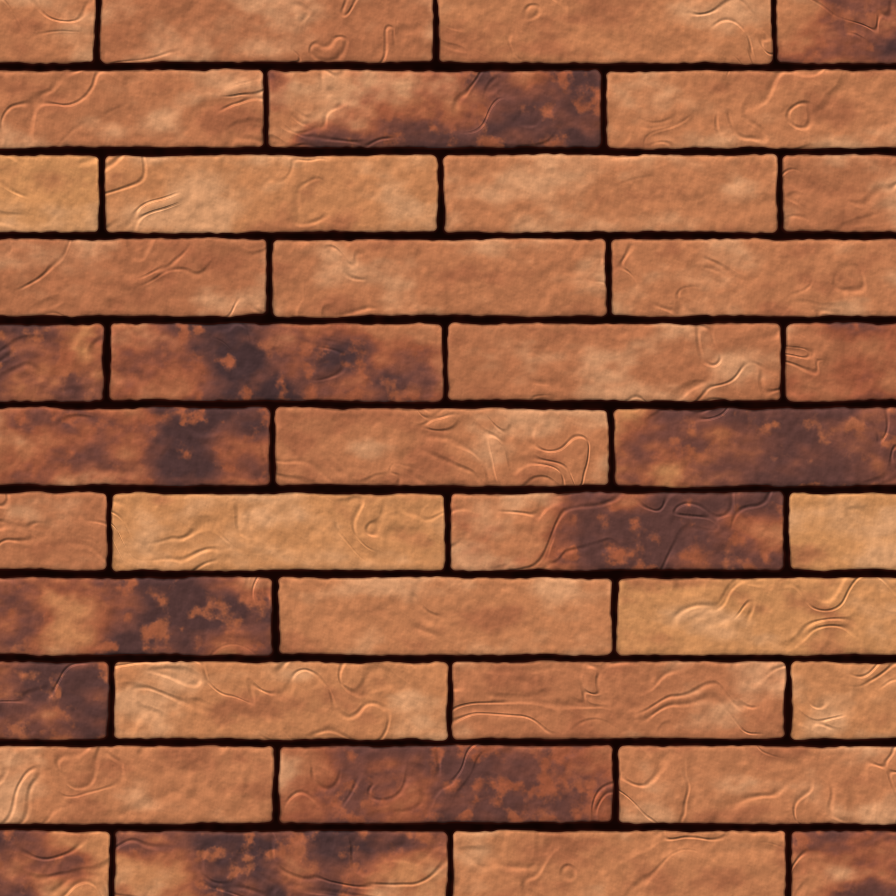
A WebGL 2 fragment shader for this texture:

```glsl
#version 300 es
precision highp float;
// Running-bond wall of long hand-formed clay bricks with narrow, nearly black joints.
// Each brick is a rounded box with a ragged edge, lit over a height field of creases
// and grain; hashed values choose its clay tint and whether it carries a kiln burn.

uniform vec2 u_resolution;
out vec4 fragColor;

#define PITCH vec2(0.3776, 0.0943)  // brick plus joint
#define JOINT vec2(0.0060, 0.0082)  // joint widths
#define ORIGIN vec2(0.125, -0.0175) // corner of the lowest course
#define STAGGER 0.184               // shift of odd courses
#define DRIFT 0.00016               // leftward creep of upper courses
#define CORNER 0.006                // corner radius
#define RAGGED 0.0032               // edge roughness
#define RELIEF 0.62                 // strength of surface lighting
#define BURNT_SHARE 0.36            // share of bricks with burn marks

const vec3 JOINT_DARK = vec3(0.075, 0.018, 0.010);
const vec3 CLAY   = vec3(0.73, 0.465, 0.31);
const vec3 OCHRE  = vec3(0.80, 0.56, 0.35);
const vec3 CREAM  = vec3(0.85, 0.63, 0.46);
const vec3 RUST   = vec3(0.60, 0.35, 0.24);
const vec3 PLUM   = vec3(0.43, 0.26, 0.22);
const vec3 SOOT   = vec3(0.27, 0.19, 0.19);

float hash(vec2 p) {
  vec3 q = fract(p.xyx * 0.1031);
  q += dot(q, q.yzx + 33.33);
  return fract((q.x + q.y) * q.z);
}

float noise(vec2 p) {
  vec2 cell = floor(p), f = fract(p);
  f = f * f * (3.0 - 2.0 * f);
  float low = mix(hash(cell), hash(cell + vec2(1, 0)), f.x);
  float high = mix(hash(cell + vec2(0, 1)), hash(cell + vec2(1, 1)), f.x);
  return mix(low, high, f.y);
}

float fbm(vec2 p) {
  float sum = 0.0, amplitude = 0.533;
  for (int i = 0; i < 4; i++) {
    sum += amplitude * noise(p);
    p = mat2(1.6, 1.2, -1.2, 1.6) * p + 7.3;
    amplitude *= 0.5;
  }
  return sum;
}

float roundBox(vec2 p, vec2 halfSize, float radius) {
  vec2 d = abs(p) - halfSize + radius;
  return length(max(d, 0.0)) + min(max(d.x, d.y), 0.0) - radius;
}

// Height of the clay: slanted folds, patchy creases and sandy grain
float relief(vec2 p, float slant) {
  vec2 along = mat2(cos(slant), sin(slant), -sin(slant), cos(slant)) * p;
  vec2 warp = vec2(noise(p * 19.0), noise(p * 23.0 + 31.0));
  float fold = noise(along * vec2(12.0, 46.0) + warp * 3.0);
  float crease = 1.0 - smoothstep(0.0, 0.15, abs(fold - 0.5));
  float patches = smoothstep(0.38, 0.68, noise(p * 17.0 + 5.0));
  return 0.8 * fold - 0.55 * crease * patches + 0.5 * fbm(p * 105.0);
}

void main() {
  vec2 p = gl_FragCoord.xy / u_resolution.y;
  float pixel = 1.0 / u_resolution.y;

  // Course, brick and position within the brick
  float row = floor((p.y - ORIGIN.y) / PITCH.y);
  float shift = ORIGIN.x + STAGGER * mod(row, 2.0) - DRIFT * row * row;
  vec2 grid = (p - vec2(shift, ORIGIN.y)) / PITCH;
  vec2 id = floor(grid);
  vec2 local = (grid - id - 0.5) * PITCH;
  vec2 key = id + 20.0;
  float tint = hash(key), burnPick = hash(key + 47.0);
  float mood = hash(key + 91.0), place = hash(key + 133.0);
  vec2 q = local + vec2(tint, mood) * 9.0 + 1.0;

  // Slightly crooked outline
  vec2 bent = local + vec2(0.0, (mood - 0.5) * 0.008 * local.x);
  bent += (vec2(place, tint) - 0.5) * 0.0015;
  float ragged = (noise(q * 34.0) - 0.5) + 0.5 * (noise(q * 130.0) - 0.5);
  float edge = roundBox(bent, 0.5 * (PITCH - JOINT), CORNER) + RAGGED * ragged;

  // Clay body with cloudy ochre, cream and rust tones
  float cloud = fbm(q * vec2(14.0, 24.0));
  float speck = noise(q * 160.0);
  vec3 color = mix(CLAY, OCHRE, smoothstep(0.5, 1.0, tint) * 0.8);
  color = mix(color, RUST, smoothstep(0.5, 0.0, tint) * 0.45);
  color = mix(color, CREAM, smoothstep(0.48, 0.78, cloud) * 0.65);
  color = mix(color, RUST, smoothstep(0.43, 0.20, cloud) * 0.6);

  // Kiln burn: a red halo around plum and sooty smears
  float center = (place - 0.5) * 0.22;
  float smear = fbm(q * vec2(17.0, 27.0) + 40.0) + 0.25 - 1.9 * abs(local.x - center);
  float burnt = step(1.0 - BURNT_SHARE, burnPick);
  float bare = smoothstep(0.22, 0.48, fbm(q * 55.0 + 13.0));
  color = mix(color, RUST * vec3(0.96, 0.86, 0.86), burnt * smoothstep(0.22, 0.55, smear) * 0.75);
  color = mix(color, PLUM, burnt * bare * smoothstep(0.42, 0.66, smear) * 0.9);
  color = mix(color, SOOT, burnt * bare * smoothstep(0.60, 0.82, smear) * mix(0.4, 0.95, mood));

  // Light from the upper left over the rough face
  vec2 toLight = vec2(-0.0013, 0.0021);
  float slant = (mood - 0.5) * 1.3;
  float slope = relief(q, slant) - relief(q + toLight, slant);
  color *= clamp(1.0 + RELIEF * slope, 0.55, 1.3);
  color *= 0.94 + 0.12 * speck;

  // Rounded rim: paler above, shaded below, dark where it meets the joint
  float rim = smoothstep(-0.008, -0.001, edge);
  color *= 1.0 + rim * 0.14 * clamp(local.y / (0.4 * PITCH.y), -1.0, 1.0);
  color *= 1.0 - 0.45 * smoothstep(-0.0028, 0.0004, edge);

  // Joint with a faint warm glow close to the bricks
  vec3 joint = JOINT_DARK * (0.7 + 0.6 * noise(p * 90.0));
  joint += vec3(0.08, 0.03, 0.02) * smoothstep(0.003, 0.0, edge);
  float cover = smoothstep(0.7 * pixel, -0.7 * pixel, edge);
  fragColor = vec4(mix(joint, color, cover), 1.0);
}
```
